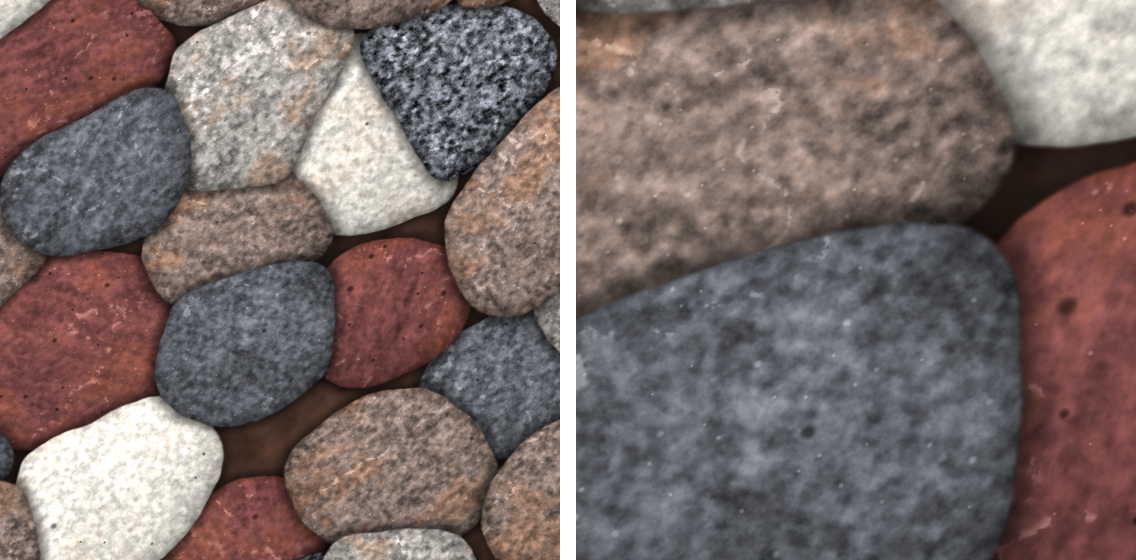
Left, the full canvas; right, a detail of the centre.
Reproduce this texture procedurally as a WebGL 2 fragment shader.

```glsl
#version 300 es
precision highp float;
// Overlapping river pebbles on dark ground. Stones sit on a jittered, tilted
// lattice; each is a smooth blend of half planes towards its neighbours and an
// oval, painted in four parity layers with rim shading and contact shadows.

uniform vec2 u_resolution;
out vec4 fragColor;

const vec2 LATTICE = vec2(3.35, 4.35);   // stones per canvas along each axis
const float TILT = 0.62;
const vec3 TAUPE = vec3(0.56, 0.49, 0.455);
const vec3 RUST = vec3(0.52, 0.31, 0.30);
const vec3 UMBER = vec3(0.53, 0.41, 0.38);
const vec3 ASH = vec3(0.67, 0.65, 0.63);
const vec3 SLATE = vec3(0.39, 0.40, 0.425);
const vec3 CREAM = vec3(0.91, 0.89, 0.85);
const vec3 STAIN = vec3(0.50, 0.34, 0.23);
const vec3 GROUND = vec3(0.27, 0.19, 0.15);

vec2 hash2(vec2 p) {
  vec3 h = fract(p.xyx * vec3(0.1031, 0.1030, 0.0973));
  h += dot(h, h.yzx + 33.33);
  return fract((h.xx + h.yz) * h.zy);
}

mat2 rotation(float a) {
  float c = cos(a), s = sin(a);
  return mat2(c, -s, s, c);
}

float noise(vec2 p) {
  vec2 i = floor(p), f = fract(p);
  f = f * f * (3.0 - 2.0 * f);
  float low = mix(hash2(i).x, hash2(i + vec2(1, 0)).x, f.x);
  float high = mix(hash2(i + vec2(0, 1)).x, hash2(i + 1.0).x, f.x);
  return mix(low, high, f.y);
}

float fbm(vec2 p) {
  float sum = 0.0, amp = 0.533;
  for (int i = 0; i < 4; i++) {
    sum += amp * noise(p);
    p = rotation(0.7) * p * 2.03 + 11.7;
    amp *= 0.5;
  }
  return sum;
}

// Sparse round dots, one at most per grid square
float dots(vec2 p, float density) {
  vec2 cell = floor(p), h = hash2(cell + 71.0);
  float radius = mix(0.1, 0.3, h.y * h.y);
  float d = length(fract(p) - mix(vec2(0.32), vec2(0.68), h.yx));
  return step(h.x, density) * (1.0 - smoothstep(radius * 0.2, radius, d));
}

vec2 stoneCentre(vec2 cell) {
  return cell + 0.62 * (hash2(cell + 40.0) - 0.5);
}

// Outline of a stone: xy = outward slope, z = signed distance
vec3 stoneShape(vec2 q, vec2 cell, vec2 rnd) {
  vec2 centre = stoneCentre(cell), rel = q - centre;
  float sharpness = mix(8.0, 15.0, rnd.y);
  float boxiness = smoothstep(0.35, 0.8, rnd.y);
  vec2 oval = rotation(2.4 * (rnd.y - 0.5)) * rel * vec2(0.86, 1.14);
  float w = exp(sharpness * (length(oval) - 0.65 - 0.24 * rnd.x - 0.18 * boxiness));
  float total = w;
  vec2 slope = w * rel / max(length(rel), 0.001);
  for (int k = 0; k < 9; k++) {
    if (k == 4) continue;
    vec2 other = cell + vec2(k % 3, k / 3) - 1.0;
    vec2 gap = stoneCentre(other) - centre;
    float span = length(gap);
    vec2 dir = gap / span;
    float share = 0.5 + 0.17 * (rnd.x - hash2(other + 9.0).x);
    w = exp(sharpness * (dot(rel, dir) - span * share - 0.095));
    total += w;
    slope += w * dir;
  }
  return vec3(slope / total, log(total) / sharpness);
}

vec3 stoneColour(vec2 q, vec2 cell, vec2 rnd) {
  float kind = fract(dot(cell, vec2(0.7549, 0.5698)) + 0.12);
  float isRust = step(0.31, kind) * step(kind, 0.48);
  float isSlate = step(0.65, kind) * step(kind, 0.85);
  float isCream = step(0.85, kind);
  vec3 rust = mix(RUST, UMBER, smoothstep(0.45, 0.6, rnd.y));
  vec3 base = kind < 0.31 ? TAUPE : kind < 0.48 ? rust : kind < 0.65 ? ASH : kind < 0.85 ? SLATE : CREAM;

  vec2 u = q + 17.0 * rnd;
  float mottle = fbm(u * 3.5) - 0.5;
  float grain = fbm(u * 30.0) - 0.5;
  float streak = fbm(rotation(6.0 * rnd.x) * u * vec2(5.0, 20.0)) - 0.5;
  float granite = isSlate * smoothstep(0.35, 0.65, rnd.y);
  float rough = mix(1.0, 0.55, max(isCream, isRust)) + 1.9 * granite;

  // Iron stains, then mottling and mineral grain
  float stain = smoothstep(0.02, 0.22, mottle + 0.25 * streak) * (1.0 - isSlate);
  base = mix(base, STAIN * (0.6 + 0.7 * base), stain * mix(0.4, 0.12, isCream));
  base *= 0.95 + 0.12 * rnd.y + 0.4 * mottle * (1.0 - 0.5 * isCream) + rough * grain + 0.45 * streak * (1.0 - isCream);

  // Pale veins and flecks, dark pits
  float vein = 1.0 - smoothstep(0.0, 0.025, abs(fbm(u * 1.7 + 5.0) - 0.5));
  base += 0.15 * vein * smoothstep(-0.02, 0.15, grain + streak) * (1.0 - isCream);
  base += 0.16 * dots(u * 21.0, 0.12) * (1.0 - isCream);
  return base * (1.0 - 0.5 * dots(u * 9.0 + 3.0, 0.02 + 0.1 * isRust));
}

void main() {
  vec2 p = gl_FragCoord.xy / u_resolution.y;
  mat2 tilt = rotation(TILT);
  vec2 q = tilt * p * LATTICE + vec2(23.0, 31.0);
  vec2 light = tilt * normalize(vec2(-0.45, 0.9));
  float soft = LATTICE.y * max(0.002, 1.0 / u_resolution.y);
  float wobble = 0.08 * (fbm(q * 2.6) - 0.5);
  vec3 colour = GROUND * (0.6 + 0.8 * fbm(q * 7.0));

  // Same-parity stones never touch, so each parity forms one layer
  for (int n = 0; n < 16; n++) {
    vec2 parity = vec2(n / 4 % 2, n / 8);
    vec2 cell = parity + 2.0 * floor((q - parity) * 0.5) + 2.0 * vec2(n % 2, n / 2 % 2);
    vec2 rnd = hash2(cell + 9.0);
    vec3 shape = stoneShape(q, cell, rnd);
    float d = shape.z + wobble;
    colour *= mix(0.45, 1.0, smoothstep(-0.02, 0.09, d));
    if (d > soft) continue;
    float depth = clamp(-d / 0.2, 0.0, 1.0);
    float dome = sqrt(depth * (2.0 - depth));
    float lit = mix(0.66, 1.0, dome) + 0.2 * dot(shape.xy, light) * (1.0 - 0.7 * depth);
    vec3 stone = max(stoneColour(q, cell, rnd), 0.03);
    stone = pow(stone, vec3(mix(1.15, 1.0, dome))) * lit;
    colour = mix(colour, stone, 1.0 - smoothstep(-soft, soft, d));
  }
  fragColor = vec4(clamp(colour, 0.0, 1.0), 1.0);
}
```
